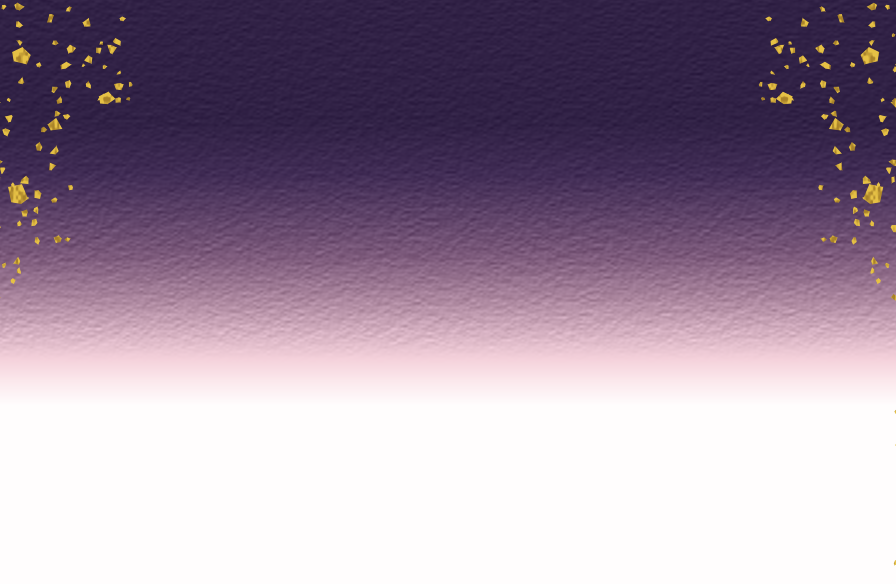
This background is drawn by a Shadertoy shader. Its source:

```glsl
// Embossed dusk paper fading from deep violet through rose to white,
// with gold leaf flakes scattered down both sides. Chained colour ramps,
// value-noise relief and mirrored grids of random polygons build it.

const float TAU = 6.2831853;
const vec3 NIGHT = vec3(0.190, 0.130, 0.272);
const vec3 VIOLET = vec3(0.255, 0.175, 0.335);
const vec3 PLUM = vec3(0.370, 0.262, 0.410);
const vec3 MAUVE = vec3(0.490, 0.355, 0.485);
const vec3 DUSTY = vec3(0.665, 0.520, 0.615);
const vec3 ROSE = vec3(0.835, 0.690, 0.755);
const vec3 BLUSH = vec3(0.958, 0.820, 0.858);
const vec3 PETAL = vec3(0.985, 0.905, 0.922);
const vec3 WHITE = vec3(1.0, 0.993, 0.994);
const vec3 GOLD = vec3(0.900, 0.755, 0.270);
const vec3 OLD_GOLD = vec3(0.660, 0.510, 0.160);

float hash(vec2 p) {
    return fract(sin(dot(p, vec2(127.1, 311.7))) * 43758.5453);
}

float noise(vec2 p) {
    vec2 cell = floor(p);
    vec2 f = fract(p);
    f = f * f * (3.0 - 2.0 * f);
    float low = mix(hash(cell), hash(cell + vec2(1, 0)), f.x);
    float high = mix(hash(cell + vec2(0, 1)), hash(cell + vec2(1, 1)), f.x);
    return mix(low, high, f.y);
}

vec3 ramp(vec3 from, vec3 to, float start, float end, float t) {
    return mix(from, to, clamp((t - start) / (end - start), 0.0, 1.0));
}

// Vertical gradient; depth is 0 at the top and 1 at the bottom
vec3 duskColor(float depth) {
    vec3 c = ramp(NIGHT, VIOLET, 0.21, 0.30, depth);
    c = ramp(c, PLUM, 0.30, 0.37, depth);
    c = ramp(c, MAUVE, 0.37, 0.44, depth);
    c = ramp(c, DUSTY, 0.44, 0.51, depth);
    c = ramp(c, ROSE, 0.51, 0.57, depth);
    c = ramp(c, BLUSH, 0.57, 0.615, depth);
    c = ramp(c, PETAL, 0.615, 0.65, depth);
    return ramp(c, WHITE, 0.65, 0.695, depth);
}

float paperHeight(vec2 p) {
    return 0.6 * noise(p * vec2(95.0, 160.0))
         + 0.4 * noise(p * vec2(170.0, 250.0) + 31.7);
}

float paperRelief(vec2 p) {
    return paperHeight(p) - paperHeight(p + vec2(0.0015, -0.0035));
}

// How far the flakes extend inward from the side
float flakeReach(float depth) {
    float reach = mix(0.225, 0.105, smoothstep(0.16, 0.25, depth));
    reach += 0.035 * exp(-pow((depth - 0.36) / 0.05, 2.0));
    reach = mix(reach, 0.045, smoothstep(0.41, 0.47, depth));
    return reach * step(depth, 0.58);
}

// Irregular five-sided flake, negative inside
float flakeDistance(vec2 p, float radius, vec2 seed) {
    float d = -radius;
    for (int i = 0; i < 5; i++) {
        float k = float(i);
        float angle = TAU * (k + 0.8 * hash(seed + k * 3.1)) / 5.0;
        float side = radius * mix(0.55, 1.2, hash(seed + k * 7.3 + 2.0));
        d = max(d, dot(p, vec2(cos(angle), sin(angle))) - side);
    }
    return d;
}

// Coverage of one grid of flakes; p.y is depth
float flakeLayer(vec2 p, float size, float chance, float maxRadius, float seed, float pixel) {
    float cover = 0.0;
    vec2 home = floor(p / size);
    for (int j = -1; j <= 1; j++) {
        for (int i = -1; i <= 1; i++) {
            vec2 cell = home + vec2(i, j);
            vec2 key = cell + seed;
            vec2 jitter = vec2(hash(key + 1.3), hash(key + 5.9));
            vec2 center = (cell + mix(vec2(0.1), vec2(0.9), jitter)) * size;
            float present = step(hash(key + 9.4), chance) * step(center.x, flakeReach(center.y));
            float radius = maxRadius * mix(0.4, 1.0, hash(key + 14.2));
            float d = flakeDistance(p - center, radius, key);
            cover = max(cover, present * smoothstep(0.6 * pixel, -0.6 * pixel, d));
        }
    }
    return cover;
}

void mainImage(out vec4 fragColor, in vec2 fragCoord) {
    float pixel = 1.0 / iResolution.y;
    vec2 uv = fragCoord * pixel;
    float depth = 1.0 - uv.y;

    // Paper, its relief ending where the blush begins
    vec3 color = duskColor(depth);
    float grain = 1.0 - smoothstep(0.56, 0.625, depth);
    float strength = mix(0.07, 0.15, smoothstep(0.22, 0.45, depth));
    color += paperRelief(uv) * strength * grain;

    // Gold leaf, mirrored about a centre slightly left of the middle
    float middle = 0.5 * iResolution.x * pixel - 0.004;
    vec2 side = vec2(middle - abs(uv.x - middle), depth);
    float small = flakeLayer(side, 0.027, 0.52, 0.0075, 17.0, pixel);
    float large = flakeLayer(side, 0.062, 0.42, 0.0155, 53.0, pixel);
    float sheen = noise(side * vec2(240.0, 130.0));
    color = mix(color, mix(OLD_GOLD, GOLD, smoothstep(0.1, 0.65, sheen)), max(small, large));

    fragColor = vec4(clamp(color, 0.0, 1.0), 1.0);
}
```
